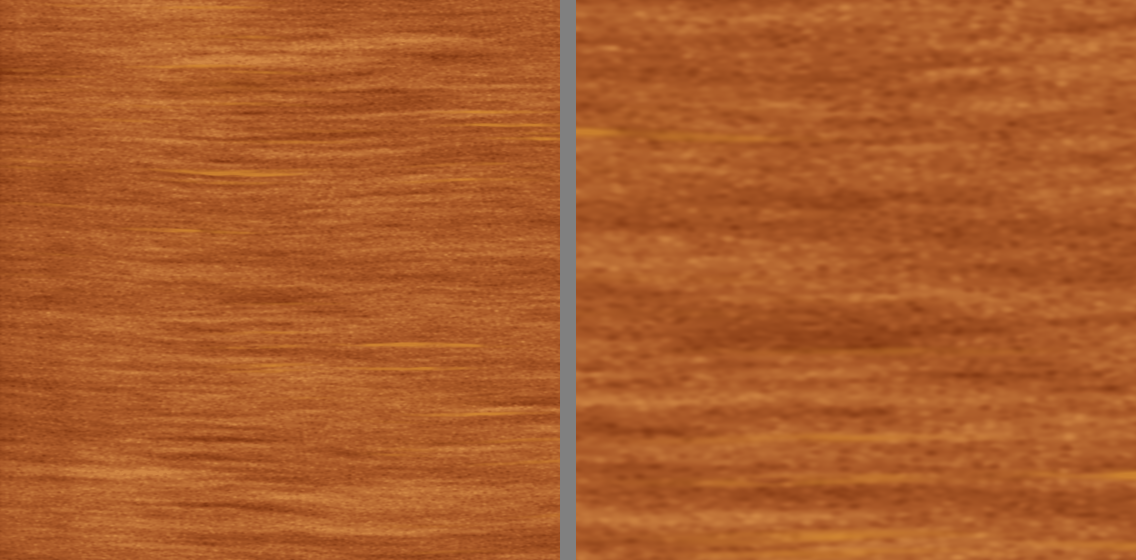
Left, the full canvas; right, a detail of the centre.
Give the GLSL for this texture, as a three.js fragment shader.

```glsl
varying vec2 vUv;

const vec3 DARK_WOOD = vec3(0.55, 0.25, 0.09);
const vec3 MID_WOOD = vec3(0.668, 0.348, 0.156);
const vec3 LIGHT_WOOD = vec3(0.76, 0.46, 0.225);
const vec3 GOLD = vec3(0.83, 0.54, 0.19);

vec3 hash3(vec2 cell, float seed) {
  vec3 q = fract(vec3(cell.xyx) * vec3(0.1031, 0.1030, 0.0973) + seed * 0.137);
  q += dot(q, q.yxz + 33.33);
  return fract((q.xxy + q.yzz) * q.zyx);
}

// Smooth bump that reaches zero at radius one
float bump(vec2 d) {
  float w = max(0.0, 1.0 - dot(d, d));
  return w * w * w;
}

// Cellular noise: one light or dark bump per cell, centred on zero
float fibreNoise(vec2 p, float seed) {
  vec2 base = floor(p);
  float sum = 0.0;
  for (int j = -1; j <= 1; j++) {
    for (int i = -1; i <= 1; i++) {
      vec2 cell = base + vec2(float(i), float(j));
      vec3 h = hash3(cell, seed);
      sum += (2.0 * h.z - 1.0) * bump(p - cell - h.xy);
    }
  }
  return sum;
}

// Sparse tapered strokes, present in a share of the cells
float strokes(vec2 p, float seed, float share, float thinness, float slope) {
  vec2 base = floor(p);
  float sum = 0.0;
  for (int j = -1; j <= 1; j++) {
    for (int i = -1; i <= 1; i++) {
      vec2 cell = base + vec2(float(i), float(j));
      vec3 h = hash3(cell, seed);
      vec2 d = p - cell - h.xy;
      d.y = (d.y - slope * d.x) * thinness;
      float strength = step(h.z, share) * (1.0 - 0.6 * h.z / share);
      sum += strength * bump(d);
    }
  }
  return sum;
}

// Layered sines bend the fibres, sinking gently toward the right
vec2 bendFibres(vec2 p) {
  float sag = 0.008 * sin(4.2 * p.x + 2.0 * p.y - 1.2);
  sag += 0.0025 * sin(9.0 * p.x - 7.0 * p.y + 1.7);
  sag += 0.001 * sin(21.0 * p.x + 17.0 * p.y);
  return vec2(p.x, p.y + sag + 0.015 * p.x);
}

float grainTone(vec2 p, float activity) {
  float tone = 0.65 * fibreNoise(p * vec2(2.2, 7.0), 1.0);
  tone += 0.6 * activity * fibreNoise(p * vec2(2.5, 24.0), 2.0);
  tone += 1.0 * activity * fibreNoise(p * vec2(3.2, 62.0), 3.0);
  tone += 1.25 * activity * fibreNoise(p * vec2(5.0, 120.0), 4.0);
  tone += 0.95 * fibreNoise(p * vec2(20.0, 190.0), 5.0);
  return tone;
}

vec3 woodColor(float tone) {
  vec3 shade = mix(MID_WOOD, DARK_WOOD, clamp(-tone / 2.5, 0.0, 1.4));
  return mix(shade, LIGHT_WOOD, clamp(tone / 2.1, 0.0, 1.6));
}

void main() {
  vec2 p = bendFibres(vUv);

  // Calm and lively regions of the board
  float activity = clamp(0.95 + 0.9 * fibreNoise(p * vec2(2.6, 5.0), 6.0), 0.4, 1.4);
  float tone = grainTone(p, activity);

  // Fine pore speckle
  tone += 1.15 * fibreNoise(vUv * vec2(150.0, 290.0), 7.0);

  // Dark slanting veins with faint thin companions
  tone -= 1.7 * strokes(p * vec2(4.5, 10.0), 8.0, 0.2, 8.0, -0.14);
  tone -= 1.2 * strokes(p * vec2(5.0, 26.0), 9.0, 0.25, 6.0, -0.15);

  // Golden streaks gathered in patches
  float patchMask = smoothstep(-0.15, 0.5, fibreNoise(p * vec2(2.4, 6.0), 10.0));
  float gleam = strokes(p * vec2(5.0, 34.0), 11.0, 0.5, 5.0, 0.0);
  gleam += 0.2 * strokes(p * vec2(5.0, 14.0), 12.0, 0.3, 1.5, 0.1);
  gleam *= 1.0 + 0.8 * fibreNoise(p * vec2(30.0, 200.0), 13.0);

  vec3 color = woodColor(tone);
  color = mix(color, GOLD, clamp(0.75 * gleam * patchMask, 0.0, 0.8));
  gl_FragColor = vec4(color, 1.0);
}
```
